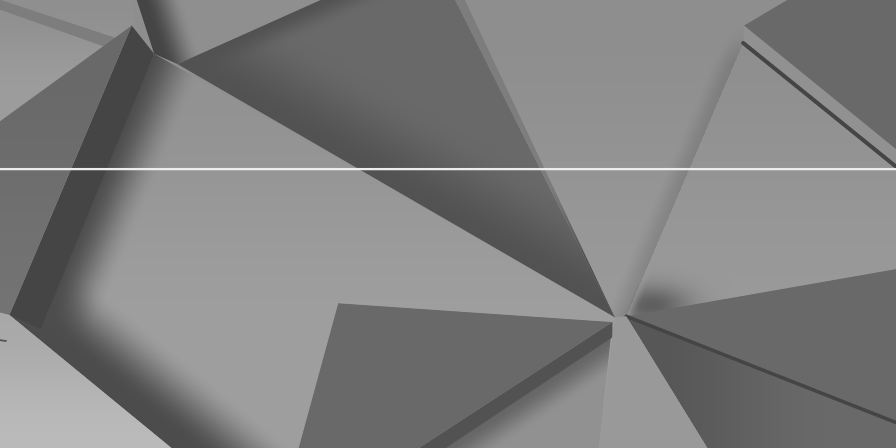
Reproduce this background procedurally as a Shadertoy shader.

```glsl
// Grey folded facets meeting at a hub, with soft shadows and one thin bright line.

// Tones
const float LIT = 0.57, BRIGHT = 0.62, PALE = 0.70;
const float SLATE = 0.41, SHADE = 0.32, DEEP = 0.27, LINE_TONE = 0.93;

// Shared corners, in canvas heights
const vec2 HUB = vec2(1.372, 0.292);
const vec2 HUB_RIGHT = vec2(1.398, 0.294);
const vec2 PEAK = vec2(0.294, 0.943);
const vec2 RIDGE = vec2(0.344, 0.880);
const vec2 LEFT_FOOT = vec2(0.021, 0.297);
const vec2 BAND_FOOT = vec2(0.091, 0.266);
const vec2 FLOOR_END = vec2(0.395, -0.010);
const vec2 FOLD = vec2(0.396, 0.857);
const vec2 SPUR = vec2(1.661, 0.943);
const vec2 GROOVE = vec2(1.659, 0.904);
const vec2 SLAB_TIP = vec2(1.367, 0.281);

const float LINE_Y = 0.6225, LINE_HALF = 0.0026;

// Signed distance to a line; positive on the left of a -> b
float edge(vec2 p, vec2 a, vec2 b) {
    vec2 d = normalize(b - a);
    return d.x * (p.y - a.y) - d.y * (p.x - a.x);
}

// Convex shapes with counter-clockwise corners; positive inside
float tri(vec2 p, vec2 a, vec2 b, vec2 c) {
    return min(edge(p, a, b), min(edge(p, b, c), edge(p, c, a)));
}

float quad(vec2 p, vec2 a, vec2 b, vec2 c, vec2 d) {
    return min(min(edge(p, a, b), edge(p, b, c)), min(edge(p, c, d), edge(p, d, a)));
}

// Stroke of half width w; positive inside
float stroke(vec2 p, vec2 a, vec2 b, float w) {
    vec2 ab = b - a;
    float t = clamp(dot(p - a, ab) / dot(ab, ab), 0.0, 1.0);
    return w - length(p - a - ab * t);
}

// Lay a tone over the shade wherever the distance is positive
void paint(inout float shade, float dist, float tone) {
    float pixel = 1.0 / iResolution.y;
    shade = mix(shade, tone, smoothstep(-0.6 * pixel, 0.6 * pixel, dist));
}

void mainImage(out vec4 fragColor, in vec2 fragCoord) {
    vec2 p = fragCoord / iResolution.y;

    // Right-hand field with a soft crease running up from the hub
    float crease = edge(p, HUB_RIGHT, GROOVE);
    float shade = mix(0.60, 0.555, smoothstep(0.3, 1.0, p.y));
    shade -= 0.07 * smoothstep(-0.05, 0.0, -abs(crease)) * step(0.0, crease)
           * smoothstep(0.95, 0.85, p.y);

    // Upper left corner and its strip
    float corner = tri(p, vec2(-0.01, 1.01), vec2(-0.01, 0.70), PEAK);
    paint(shade, max(corner, 0.30 - p.x), mix(0.61, 0.56, smoothstep(0.8, 1.0, p.y)));
    paint(shade, quad(p, vec2(-0.01, 1.004), vec2(-0.01, 0.982),
                      vec2(0.235, 0.895), vec2(0.275, 0.910)), 0.49);

    // Upper pocket with the shadow of its left wall
    float wall = edge(p, vec2(0.302, 1.01), RIDGE);
    float pocket = quad(p, vec2(0.302, 1.01), RIDGE, FOLD, vec2(0.738, 1.01));
    paint(shade, pocket, mix(DEEP, 0.56, smoothstep(0.015, 0.10, wall)));

    // Large lower facet, shadowed along its left and bottom walls
    float leftWall = edge(p, RIDGE, BAND_FOOT);
    float bottomWall = edge(p, LEFT_FOOT, FLOOR_END);
    float facet = min(edge(p, HUB, RIDGE), min(edge(p, RIDGE, LEFT_FOOT), bottomWall));
    float facetLit = mix(BRIGHT, LIT, smoothstep(0.25, 0.85, p.y));
    float light = smoothstep(-0.01, 0.115, leftWall) * smoothstep(0.035, 0.175, bottomWall);
    paint(shade, facet, mix(0.30, facetLit, light));

    // Left block: face, dark side and pale floor
    paint(shade, quad(p, PEAK, LEFT_FOOT, BAND_FOOT, RIDGE), DEEP);
    paint(shade, quad(p, PEAK, vec2(-0.01, 0.722), vec2(-0.01, 0.290), LEFT_FOOT),
          mix(0.45, SLATE, smoothstep(0.3, 0.9, p.y)));
    paint(shade, quad(p, LEFT_FOOT, vec2(-0.01, 0.305), vec2(-0.01), FLOOR_END),
          mix(0.73, 0.66, smoothstep(0.0, 0.3, p.y)));
    paint(shade, stroke(p, vec2(-0.01, 0.242), vec2(0.013, 0.239), 0.002), SHADE);

    // Long dark facet, deeper near its folds, with a bevel on the right
    float longFold = edge(p, FOLD, HUB);
    float upperFold = edge(p, vec2(0.738, 1.01), FOLD);
    float depth = smoothstep(0.0, 0.19, longFold) * smoothstep(0.0, 0.06, upperFold);
    paint(shade, quad(p, FOLD, HUB, vec2(1.011, 1.01), vec2(0.738, 1.01)),
          mix(SHADE, SLATE, depth));
    paint(shade, tri(p, HUB, vec2(1.033, 1.01), vec2(1.011, 1.01)),
          mix(DEEP, 0.49, smoothstep(0.34, 0.62, p.y)));

    // Upper right block with a lit rim and a groove
    paint(shade, quad(p, SPUR, GROOVE, vec2(2.01, 0.620), vec2(2.01, 0.659)), LIT);
    paint(shade, stroke(p, GROOVE, vec2(2.01, 0.620), 0.0045), DEEP);
    paint(shade, quad(p, SPUR, vec2(2.01, 0.659), vec2(2.01, 1.01), vec2(1.774, 1.01)), SLATE);

    // Right wedge, its cast shadow and its seam
    vec2 toShadow = (p - vec2(1.455, 0.318)) / vec2(0.085, 0.045);
    shade -= 0.23 * exp(-dot(toShadow, toShadow)) * smoothstep(-0.01, 0.02, -crease);
    float seam = edge(p, HUB_RIGHT, vec2(2.01, 0.053));
    float under = mix(0.34, SLATE, smoothstep(1.45, 1.85, p.x));
    paint(shade, quad(p, HUB_RIGHT, vec2(1.585, -0.01), vec2(2.01, -0.01), vec2(2.01, 0.401)),
          mix(under, SLATE, smoothstep(-0.003, 0.003, seam)));
    paint(shade, stroke(p, HUB_RIGHT, vec2(2.01, 0.053), 0.004), DEEP);

    // Lower slab with its dark side and the shadow beneath
    float slabWall = edge(p, vec2(1.367, 0.247), vec2(0.98, -0.01));
    paint(shade, tri(p, SLAB_TIP, vec2(0.92, -0.01), vec2(1.336, -0.01)),
          mix(0.40, 0.57, smoothstep(0.0, 0.07, slabWall)));
    paint(shade, quad(p, SLAB_TIP, vec2(0.92, -0.01), vec2(0.98, -0.01), vec2(1.367, 0.247)), SHADE);
    paint(shade, quad(p, vec2(0.755, 0.323), vec2(0.664, -0.01), vec2(0.92, -0.01), SLAB_TIP), SLATE);
    paint(shade, quad(p, HUB, vec2(1.336, -0.01), vec2(1.585, -0.01), HUB_RIGHT), 0.60);

    // Thin bright line across the canvas
    paint(shade, LINE_HALF - abs(p.y - LINE_Y), LINE_TONE);
    fragColor = vec4(vec3(shade), 1.0);
}
```
